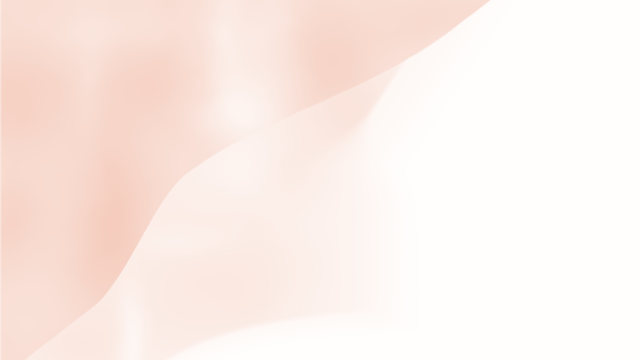
This background is drawn by a WebGL 1 fragment shader. Its source:

```glsl
precision highp float;
// Blush watercolour wash: a mottled peach sheet at upper left overlaps a paler
// one, which fades through a soft fold into white. Everything is a pigment
// amount, built from curves, soft spots and noise, then mapped to colour.

uniform vec2 u_resolution;

const vec3 PAPER = vec3(1.0, 0.996, 0.993);
const vec3 BLUSH = vec3(0.96, 0.80, 0.74);
const float UPPER_PIGMENT = 0.62;
const float LOWER_PIGMENT = 0.33;
const float VEIL_PIGMENT = 0.13;
const float UPPER_MOTTLE = 0.22;
const float LOWER_MOTTLE = 0.10;
const float WARP = 0.09;
const float EDGE_SOFTNESS = 0.004;

float hash(vec2 p) {
  vec3 q = fract(vec3(p.xyx) * 0.1031);
  q += dot(q, q.yzx + 33.33);
  return fract((q.x + q.y) * q.z);
}

float noise(vec2 p) {
  vec2 i = floor(p);
  vec2 f = fract(p);
  f = f * f * (3.0 - 2.0 * f);
  return mix(mix(hash(i), hash(i + vec2(1.0, 0.0)), f.x),
             mix(hash(i + vec2(0.0, 1.0)), hash(i + 1.0), f.x), f.y);
}

// Layered noise, centred on zero
float fbm(vec2 p) {
  float sum = 0.0;
  float amp = 0.5;
  for (int i = 0; i < 4; i++) {
    sum += amp * (noise(p) - 0.5);
    p = mat2(1.6, 1.2, -1.2, 1.6) * p + 7.3;
    amp *= 0.5;
  }
  return sum;
}

// Soft elliptical spot
float spot(vec2 p, vec2 centre, vec2 radius) {
  vec2 q = (p - centre) / radius;
  return exp(-dot(q, q));
}

// Height of the long diagonal sheet edge
float sheetEdge(float x) {
  float bulge = smoothstep(0.26, 0.52, x) * (1.0 - smoothstep(0.5, 1.25, x));
  return 0.775 * (x - 0.07) + 0.17 * bulge + 0.008 * fbm(vec2(x * 9.0, 2.0));
}

float upperWash(vec2 p, float mottle) {
  float t = UPPER_PIGMENT + UPPER_MOTTLE * mottle;
  // Pooled pigment
  t += 0.34 * spot(p, vec2(0.32, 0.40), vec2(0.12, 0.25));
  t += 0.24 * spot(p, vec2(0.42, 0.77), vec2(0.16, 0.14));
  t += 0.27 * spot(p, vec2(0.07, 0.74), vec2(0.14, 0.17));
  t += 0.20 * spot(p, vec2(0.02, 0.37), vec2(0.08, 0.12));
  t += 0.22 * spot(p, vec2(0.92, 0.84), vec2(0.13, 0.14));
  t += 0.12 * spot(p, vec2(1.20, 0.95), vec2(0.16, 0.08));
  // Lifted pigment and pale veins
  t -= 0.28 * spot(p, vec2(0.66, 0.69), vec2(0.10, 0.08));
  t -= 0.14 * spot(p, vec2(0.63, 0.92), vec2(0.04, 0.20));
  t -= 0.22 * spot(p, vec2(0.70, 0.88), vec2(0.13, 0.30));
  t -= 0.11 * spot(p, vec2(0.25, 0.78), vec2(0.04, 0.15));
  t -= 0.10 * spot(p, vec2(0.32, 0.92), vec2(0.20, 0.05));
  t -= 0.08 * spot(p, vec2(0.10, 0.14), vec2(0.12, 0.12));
  return t;
}

float lowerWash(vec2 p, float mottle) {
  float t = LOWER_PIGMENT + LOWER_MOTTLE * mottle;
  t += 0.19 * spot(p, vec2(0.97, 0.71), vec2(0.14, 0.12));
  t += 0.10 * spot(p, vec2(0.83, 0.53), vec2(0.12, 0.09));
  t += 0.11 * spot(p, vec2(0.63, 0.20), vec2(0.20, 0.16));
  t += 0.09 * spot(p, vec2(0.25, 0.06), vec2(0.12, 0.10));
  t -= 0.20 * spot(p, vec2(0.38, 0.06), vec2(0.04, 0.14));
  t -= 0.10 * spot(p, vec2(0.52, 0.33), vec2(0.12, 0.04));
  t -= 0.11 * spot(p, vec2(0.66, 0.55), vec2(0.12, 0.11));
  return t;
}

void main() {
  vec2 p = gl_FragCoord.xy / u_resolution.y;
  vec2 warp = vec2(fbm(p * 4.0 + 3.1), fbm(p * 4.0 + 19.7));
  vec2 q = p + WARP * warp;
  float mottle = fbm(p * 3.5 + 1.5 * warp + 11.0);

  // Pale sheet, dissolving into white past a fold that is crisp at its top
  float foldX = max(1.045 + 0.655 * (p.y - 0.711), 0.93);
  float foldWidth = mix(0.012, 0.30, smoothstep(0.70, 0.40, p.y));
  float fold = smoothstep(foldX - foldWidth, foldX + foldWidth, p.x + 0.1 * warp.x * foldWidth);
  float veil = VEIL_PIGMENT * (1.0 - smoothstep(foldX, foldX + 0.24, p.x));
  float pigment = mix(lowerWash(q, mottle), veil, fold);

  // White mound along the bottom
  float moundY = 0.15 * (1.0 - exp(-4.0 * (p.x - 0.463)));
  float depth = moundY - p.y;
  float mound = smoothstep(-0.012, 0.012, depth);
  float moundTint = 0.10 * (1.0 - smoothstep(0.0, 0.08, depth));
  pigment = mix(pigment, min(pigment, moundTint), mound);

  // Upper sheet laid over the rest
  float upper = smoothstep(-EDGE_SOFTNESS, EDGE_SOFTNESS, p.y - sheetEdge(p.x));
  pigment = mix(pigment, upperWash(q, mottle), upper);

  // Thin pale margin at the left
  pigment *= mix(0.6, 1.0, smoothstep(0.0, 0.006, p.x));

  gl_FragColor = vec4(mix(PAPER, BLUSH, clamp(pigment, 0.0, 1.0)), 1.0);
}
```
